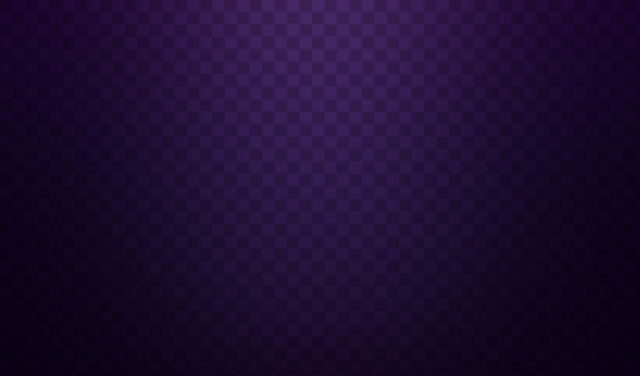
A Shadertoy shader for this background:

```glsl
// A dark violet checkerboard lit by a soft glow from the top centre.
// Two vertical gradients, one for the axis and one for the sides, are blended
// by a bell curve across the width, then shaded by soft-edged square cells.

const float PI = 3.14159265;

// Checker layout, with cells measured against the canvas height
const float CELLS_PER_HEIGHT = 30.14;
const float ROW_OFFSET = 0.06;
const float EDGE_SOFTNESS = 0.12;
const float CHECKER_CONTRAST = 0.105;

// Glow shape, as fractions of the canvas width
const float GLOW_WIDTH = 0.285;
const float GLOW_CENTRE = 0.5;

// Vertical colours along the glowing axis
const vec3 AXIS_TOP = vec3(0.255, 0.138, 0.365);
const vec3 AXIS_MIDDLE = vec3(0.178, 0.098, 0.282);
const vec3 AXIS_BOTTOM = vec3(0.085, 0.027, 0.135);

// Vertical colours at the dark sides
const vec3 SIDE_TOP = vec3(0.095, 0.010, 0.165);
const vec3 SIDE_MIDDLE = vec3(0.053, 0.010, 0.110);
const vec3 SIDE_BOTTOM = vec3(0.035, 0.005, 0.080);

// Smooth quadratic gradient passing through all three colours
vec3 verticalGradient(vec3 bottom, vec3 middle, vec3 top, float y) {
    vec3 control = 2.0 * middle - 0.5 * (bottom + top);
    return mix(mix(bottom, control, y), mix(control, top, y), y);
}

// Alternates between -1 and 1 per cell, with a narrow soft transition
vec2 softSquareWave(vec2 p, float pixelSize) {
    float softness = max(EDGE_SOFTNESS, pixelSize);
    return clamp(sin(PI * p) / (PI * softness), -1.0, 1.0);
}

void mainImage(out vec4 fragColor, in vec2 fragCoord) {
    vec2 uv = fragCoord / iResolution.xy;

    // Base light
    float across = (uv.x - GLOW_CENTRE) / GLOW_WIDTH;
    float glow = exp(-across * across);
    vec3 axis = verticalGradient(AXIS_BOTTOM, AXIS_MIDDLE, AXIS_TOP, uv.y);
    vec3 side = verticalGradient(SIDE_BOTTOM, SIDE_MIDDLE, SIDE_TOP, uv.y);
    vec3 color = mix(side, axis, glow);

    // Checker cells, counted from the upper left
    float pixelSize = CELLS_PER_HEIGHT / iResolution.y;
    vec2 fromTopLeft = vec2(fragCoord.x, iResolution.y - fragCoord.y);
    vec2 cell = fromTopLeft * pixelSize + vec2(0.0, ROW_OFFSET);
    vec2 wave = softSquareWave(cell, pixelSize);
    color *= 1.0 - CHECKER_CONTRAST * wave.x * wave.y;

    fragColor = vec4(color, 1.0);
}
```
